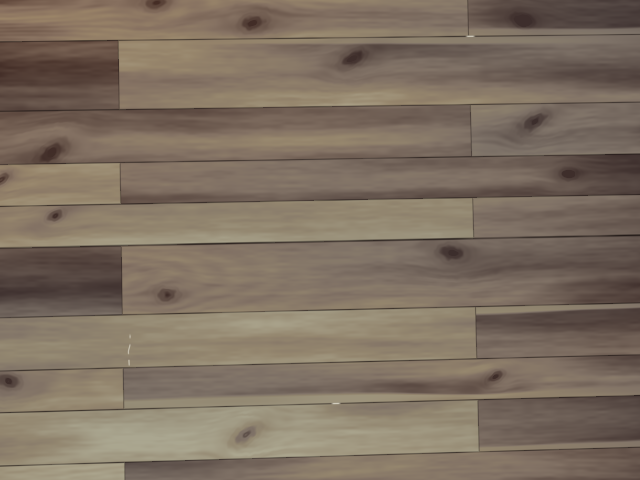
Reproduce this texture procedurally as a WebGL 1 fragment shader.

```glsl
precision highp float;
// Worn hardwood floor: ten slightly tilted rows of knotty planks with staggered joints.
uniform vec2 u_resolution;

float hash(vec2 p) {
  vec3 q = fract(vec3(p.xyx) * 0.1031);
  q += dot(q, q.yzx + 33.33);
  return fract((q.x + q.y) * q.z);
}

float noise(vec2 p) {
  vec2 i = floor(p), f = fract(p);
  f = f * f * (3.0 - 2.0 * f);
  return mix(mix(hash(i), hash(i + vec2(1, 0)), f.x),
             mix(hash(i + vec2(0, 1)), hash(i + vec2(1, 1)), f.x), f.y);
}

float rowHeight(float row) {
  float k = mod(row, 4.0);
  return k == 1.0 ? 0.145 : (k == 2.0 || row == 8.0) ? 0.111 : 0.087;
}

// Lightness of the left and right plank of a row
vec2 rowTones(float row) {
  return row < 0.5 ? vec2(0.52, 0.46) : row < 1.5 ? vec2(0.24, 0.66)
       : row < 2.5 ? vec2(0.43, 0.62) : row < 3.5 ? vec2(0.72, 0.43)
       : row < 4.5 ? vec2(0.66, 0.52) : row < 5.5 ? vec2(0.34, 0.38)
       : row < 6.5 ? vec2(0.60, 0.32) : row < 7.5 ? vec2(0.61, 0.45)
       : row < 8.5 ? vec2(0.74, 0.36) : vec2(0.72, 0.42);
}

vec3 woodColor(float tone) {
  vec3 color = mix(vec3(0.24, 0.18, 0.17), vec3(0.50, 0.445, 0.40), clamp(tone * 2.0, 0.0, 1.0));
  color = mix(color, vec3(0.575, 0.525, 0.435), clamp((tone - 0.5) * 5.0, 0.0, 1.0));
  return mix(color, vec3(0.67, 0.65, 0.56), clamp((tone - 0.7) * 4.0, 0.0, 1.0));
}

void main() {
  float px = 1.0 / u_resolution.y;
  vec2 p = gl_FragCoord.xy * px;
  p.y = 1.0 - p.y;
  float x = p.x;
  float v = p.y + x * (0.010 + 0.021 * p.y); // straightens the fanned rows

  // Find the row, then the plank within it
  float row = 0.0, top = -0.06, bottom = 0.087;
  for (int i = 1; i < 10; i++) {
    if (v >= bottom) {
      row = float(i);
      top = bottom;
      bottom += rowHeight(row);
    }
  }
  float joint = mix(0.974 + 0.025 * v, 0.245 + 0.015 * v, mod(row, 2.0));
  float side = step(joint, x);
  float plank = row * 2.0 + side;
  vec2 tones = rowTones(row);
  float tone = mix(tones.x, tones.y, side);

  // Scattered knots darken the wood and push the grain aside
  float knotDark = 0.0, bend = 0.0;
  for (int i = 0; i < 3; i++) {
    vec2 seed = vec2(float(i) * 7.0 + 3.0, row * 5.0 + 11.0);
    vec2 center = vec2((float(i) + hash(seed)) * 0.45,
                       mix(top, bottom, 0.2 + 0.6 * hash(seed + 31.0)));
    float present = step(0.42, hash(seed + 57.0));
    float size = 0.016 + 0.013 * hash(seed + 83.0);
    vec2 d = vec2(x, v) - center;
    d.y += d.x * (hash(seed + 19.0) - 0.3) * 0.7;
    float r = length(d * vec2(1.0, 1.5)) / size;
    r += 0.35 * (noise(d * 110.0 + seed) - 0.5);
    vec2 h = d * vec2(0.32, 1.0) / size;
    knotDark += present * (0.30 * exp(-r * r * 2.2) + 0.14 * exp(-dot(h, h))
              + (0.15 + 0.06 * sin(r * 11.0)) * exp(-r * r * 0.8));
    bend -= present * d.y * 0.75 * exp(-r * r * 0.12);
  }

  // Grain: broad bands, arched growth lines, fine fibres and pores
  vec2 g = vec2(x + plank * 3.7, v + bend + plank * 1.3);
  g.y += 0.012 * (noise(g * vec2(3.0, 7.0)) - 0.5);
  float streaks = noise(g * vec2(4.0, 75.0)) - 0.5;
  float figure = noise(g * vec2(2.0, 6.0) + 40.0);
  tone += 0.30 * (noise(g * vec2(1.6, 24.0)) - 0.5) + 0.12 * streaks + 0.20 * (figure - 0.5);
  tone += 0.08 * (noise(g * vec2(14.0, 170.0)) - 0.5) + 0.06 * (noise(g * vec2(45.0, 190.0)) - 0.5);
  tone += 0.03 * sin(60.0 * noise(g * vec2(1.3, 9.0))) * smoothstep(0.35, 0.8, figure);
  tone -= 0.20 * smoothstep(0.55, 0.9, noise(g * vec2(2.5, 15.0) + 90.0));

  // Pale sapwood along one edge of some planks
  float lower = step(0.5, hash(vec2(plank, 71.0)));
  float edge = mix(v - top, bottom - v, lower);
  float sapWidth = 0.009 + 0.018 * noise(vec2(x * 4.0, plank));
  float sap = 1.0 - smoothstep(sapWidth * 0.6, sapWidth, edge);
  tone = mix(tone, max(tone, 0.68 + 0.12 * streaks), sap * step(0.45, hash(vec2(plank, 23.0))));

  // Daylight pools at the lower middle and fades toward the corners
  vec2 fromGlow = (p - vec2(0.56, 0.64)) * vec2(1.0, 0.85);
  tone += 0.115 - 0.42 * dot(fromGlow, fromGlow) - knotDark;
  vec3 color = woodColor(tone);
  float warmth = 0.5 * (1.0 - smoothstep(0.0, 0.9, length(p * vec2(0.7, 1.1)))) + 0.5 * (figure - 0.5);
  color += vec3(0.05, -0.005, -0.04) * warmth;

  // Dark uneven seams, the middle one widest, and thin butt joints
  float seamId = row + step(0.5 * (top + bottom), v);
  float seam = min(v - top, bottom - v);
  float gap = 0.0007 + (seamId == 5.0 ? 0.0010 : 0.0003 * noise(vec2(x * 12.0, seamId)));
  float wear = 0.5 + 0.45 * noise(vec2(x * 17.0, seamId * 9.0));
  float line = wear * (1.0 - smoothstep(gap - px, gap + px, seam));
  line = max(line, 0.6 * (1.0 - smoothstep(0.0006 - px, 0.0006 + px, abs(x - joint))));
  color = mix(color, vec3(0.12, 0.09, 0.08), line);

  // Rare white chips on the seams and one short crooked scratch
  float along = abs(fract(x / 0.04) - 0.5) * 0.04;
  float chip = step(0.991, hash(vec2(floor(x / 0.04), seamId * 13.0)))
             * (1.0 - smoothstep(0.004, 0.012, along)) * (1.0 - smoothstep(0.0, 0.001 + px, seam));
  float crook = 0.269 + 0.004 * (noise(vec2(p.y * 60.0, 5.0)) - 0.5);
  float scratch = (1.0 - smoothstep(0.0, 1.3 * px, abs(x - crook)))
                * (1.0 - smoothstep(0.028, 0.036, abs(p.y - 0.730)))
                * smoothstep(0.3, 0.6, noise(vec2(p.y * 90.0, 8.0)));
  color = mix(color, vec3(0.82, 0.80, 0.74), max(chip, 0.8 * scratch));
  gl_FragColor = vec4(color, 1.0);
}
```
